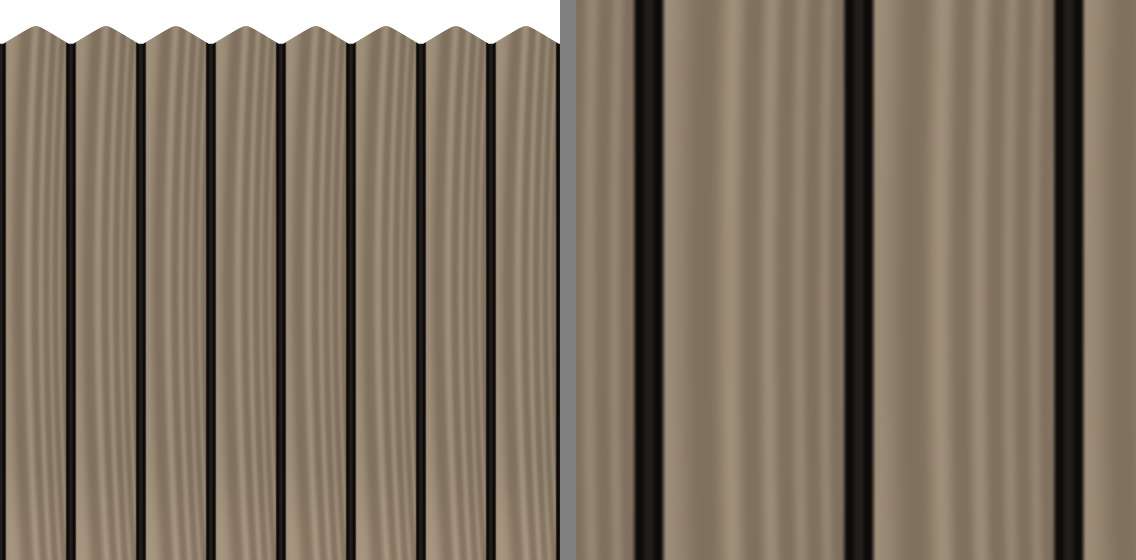
Left, the full canvas; right, a detail of the centre.
A three.js fragment shader for this pattern:

```glsl
// Weathered picket fence: eight pointed planks with bowed grain and dark gaps.
varying vec2 vUv;

// Height of the fence top at a distance from the plank centre, in plank widths
float fenceTop(float fromCentre) {
  float roundedSlope = sqrt(fromCentre * fromCentre + 0.0036) - 0.06;
  return max(0.9535 - 0.077 * roundedSlope, 0.922);
}

// Grain brightness: streaks bow along the height and tighten to the right
float grain(float across, float height) {
  float lift = (height - 0.49) / 0.45;
  float t = across - 0.387 - 0.105 * lift * lift;
  float phase = t * (4.52 + 4.76 * t);
  float streak = pow(0.5 + 0.5 * cos(6.28319 * phase), 1.4);
  return streak * mix(1.0, 0.65, smoothstep(0.05, 0.4, t));
}

void main() {
  // Plank coordinate, 0 and 1 at the centres of neighbouring gaps
  float across = fract(vUv.x * 8.0 - 0.0135);
  float fromCentre = abs(across - 0.5);
  float fromGap = 0.5 - fromCentre;

  // Wood, a little paler at the foot
  vec3 wood = mix(vec3(0.50, 0.44, 0.37), vec3(0.62, 0.56, 0.475), grain(across, vUv.y));
  wood *= 1.0 + 0.05 * (1.0 - smoothstep(0.0, 0.2, vUv.y));

  // Gap with black sides and a faint brown centre
  vec3 gap = mix(vec3(0.13, 0.115, 0.10), vec3(0.05, 0.043, 0.036), smoothstep(0.008, 0.038, fromGap));
  vec3 fence = mix(gap, wood, smoothstep(0.053, 0.086, fromGap));

  // White sky above the points
  float sky = smoothstep(-0.001, 0.001, vUv.y - fenceTop(fromCentre));
  gl_FragColor = vec4(mix(fence, vec3(1.0), sky), 1.0);
}
```
